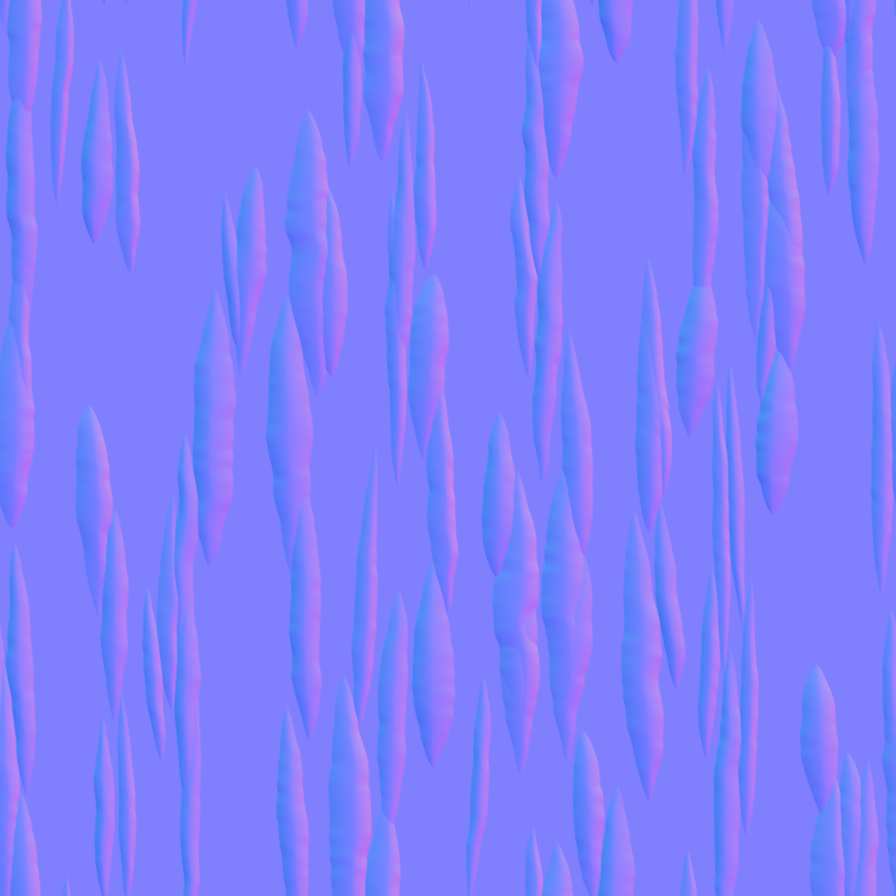
Give the GLSL for this texture map, as a WebGL 1 fragment shader.

```glsl
precision highp float;
// Tangent-space normal map of bark: long upright flakes scattered on a flat base.
// Each grid cell may hold one tapered flake with ragged edges and an off-centre crest;
// the highest flake wins, and the slope of the height field gives the normal.
uniform vec2 u_resolution;

const vec2 GRID = vec2(15.0, 7.0);          // cells across and up the canvas
const float KEEP = 0.75;                    // share of cells that hold a flake
const vec2 HALF_LENGTH = vec2(0.09, 0.172); // shortest, longest
const vec2 HALF_WIDTH = vec2(0.008, 0.0245);// thinnest, widest
const float MID_WIDTH = 0.0155;             // width at which RELIEF holds exactly
const float RELIEF = 0.285;                 // crest height relative to half width
const float THIN_BOOST = 0.2;               // extra steepness of thin flakes
const float PROFILE = 1.75;                 // roundness of the cross-section
const float LEAN = 0.008;                   // sideways drift from middle to tip
const float SWAY = 0.005;                   // waviness of the centre line
const float RAGGED = 0.34;                  // unevenness of the edges
const float SAMPLE_STEP = 0.0012;           // half spacing of slope samples

float hash(vec2 p) {
  vec3 q = fract(p.xyx * vec3(0.1031, 0.1030, 0.0973));
  q += dot(q, q.yzx + 33.33);
  return fract((q.x + q.y) * q.z);
}

// Smooth noise along a line, -0.5 to 0.5; each seed gives its own line
float lineNoise(float t, float seed) {
  float i = floor(t);
  float f = t - i;
  f = f * f * (3.0 - 2.0 * f);
  return mix(hash(vec2(i + 50.0, seed)), hash(vec2(i + 51.0, seed)), f) - 0.5;
}

// Coarse bumps with finer chips on top
float edgeNoise(float y, float seed) {
  return lineNoise(y * 28.0, seed) + 0.3 * lineNoise(y * 85.0, seed + 7.3);
}

// Height of one flake at offset d from its middle
float flakeHeight(vec2 d, vec2 id) {
  float halfLength = mix(HALF_LENGTH.x, HALF_LENGTH.y, hash(id + 11.3));
  float v = d.y / halfLength;
  if (abs(v) >= 1.0) return 0.0;

  float seed = 200.0 * hash(id + 23.7);
  float width = mix(HALF_WIDTH.x, HALF_WIDTH.y, hash(id + 37.1));

  // Taper to both tips, with the widest part shifted up or down
  float skew = 0.5 * (hash(id + 41.9) - 0.5);
  float s = v + skew * (1.0 - v * v);
  float taper = pow(max(1.0 - pow(abs(s), 2.2), 0.0), 0.8);

  // Leaning, swaying centre line with separate left and right edges
  float x = d.x - v * LEAN * (2.0 * hash(id + 53.3) - 1.0);
  x -= SWAY * lineNoise(d.y * 14.0, seed + 3.1);
  float left = -width * taper * (1.0 + RAGGED * edgeNoise(d.y, seed + 17.0));
  float right = width * taper * (1.0 + RAGGED * edgeNoise(d.y, seed + 31.0));
  if (x <= left || x >= right) return 0.0;

  // Rounded rise from each edge to the crest
  float crest = mix(left, right, mix(0.4, 0.66, hash(id + 67.7)));
  float side = x < crest ? (crest - x) / (crest - left)
                         : (x - crest) / (right - crest);
  float rise = RELIEF * width * pow(MID_WIDTH / width, THIN_BOOST);
  return rise * pow(taper, 1.4) * (1.0 - pow(max(side, 0.0), PROFILE));
}

// Highest flake among the nearby cells; the layout repeats at the canvas border
float barkHeight(vec2 p) {
  vec2 home = floor(p * GRID);
  float height = 0.0;
  for (int j = -2; j <= 2; j++) {
    for (int i = -1; i <= 1; i++) {
      vec2 cell = home + vec2(float(i), float(j));
      vec2 id = mod(cell, GRID) + 3.0;
      if (hash(id + 79.1) < KEEP) {
        vec2 jitter = vec2(hash(id + 5.7), hash(id + 91.3));
        vec2 middle = (cell + jitter) / GRID;
        height = max(height, flakeHeight(p - middle, id));
      }
    }
  }
  return height;
}

void main() {
  vec2 uv = gl_FragCoord.xy / u_resolution;
  vec2 e = vec2(SAMPLE_STEP, 0.0);

  // Central differences also soften the flake borders
  vec2 slope = vec2(barkHeight(uv + e.xy) - barkHeight(uv - e.xy),
                    barkHeight(uv + e.yx) - barkHeight(uv - e.yx));
  vec3 normal = normalize(vec3(-slope / (2.0 * SAMPLE_STEP), 1.0));

  gl_FragColor = vec4(0.5 + 0.5 * normal, 1.0);
}
```
